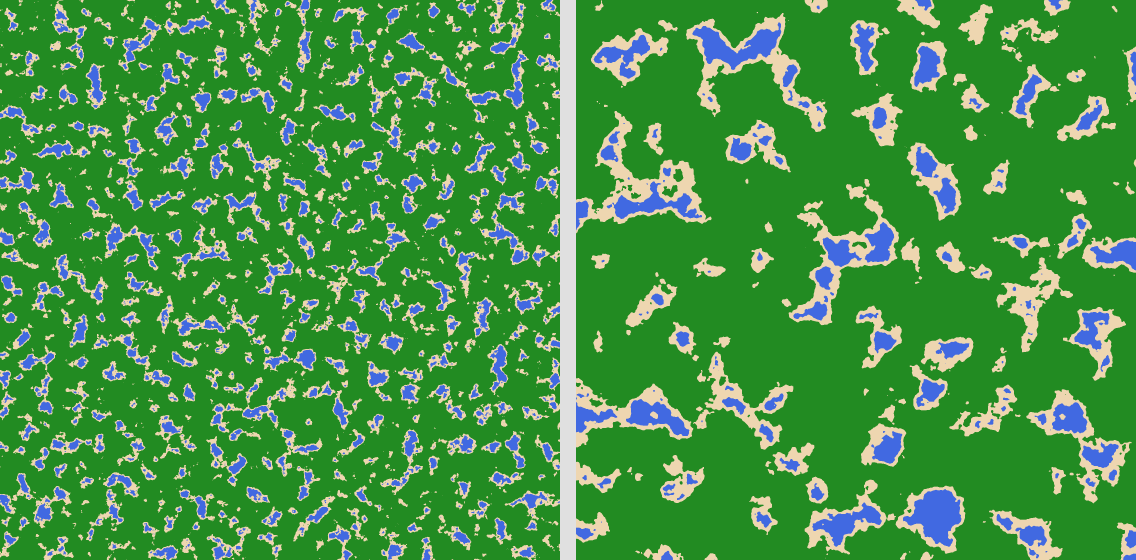
Left: the whole. Right: its middle third, enlarged.
This texture is drawn by a WebGL 1 fragment shader. Its source:

```glsl
precision highp float;
// A map of scattered blue lakes with sandy, ragged shores in green land.
// Fractal gradient noise is cut at two levels into water, sand and grass;
// a 3 by 3 grid of samples in each pixel smooths the shorelines.

uniform vec2 u_resolution;

float hash(vec2 cell) {
  return fract(sin(dot(cell, vec2(127.1, 311.7))) * 43758.5453);
}

// Slope contribution of one lattice corner, in one of eight directions
float cornerSlope(vec2 corner, vec2 offset) {
  float angle = floor(hash(corner) * 8.0) * 0.785398;
  return dot(vec2(cos(angle), sin(angle)), offset);
}

float gradientNoise(vec2 p) {
  vec2 cell = floor(p);
  vec2 f = p - cell;
  vec2 fade = f * f * f * (f * (f * 6.0 - 15.0) + 10.0);
  vec2 right = vec2(1.0, 0.0);
  vec2 up = vec2(0.0, 1.0);
  float low = mix(cornerSlope(cell, f),
                  cornerSlope(cell + right, f - right), fade.x);
  float high = mix(cornerSlope(cell + up, f - up),
                   cornerSlope(cell + 1.0, f - 1.0), fade.x);
  return mix(low, high, fade.y);
}

// Whole-number shifts keep the lattices of all octaves aligned
float terrainHeight(vec2 p) {
  float height = 0.0;
  float amplitude = 1.0;
  for (int octave = 0; octave < 5; octave++) {
    height += amplitude * gradientNoise(p);
    p = p * 2.0 + vec2(17.0, 43.0);
    amplitude *= 0.5;
  }
  return height;
}

vec3 terrainColor(float height) {
  vec3 water = vec3(0.255, 0.412, 0.882);
  vec3 sand = vec3(0.933, 0.839, 0.69);
  vec3 grass = vec3(0.133, 0.545, 0.133);
  vec3 shore = mix(water, sand, step(-0.358, height));
  return mix(shore, grass, step(-0.192, height));
}

void main() {
  float canvasSize = min(u_resolution.x, u_resolution.y);
  vec3 color = vec3(0.0);
  for (int row = 0; row < 3; row++) {
    for (int column = 0; column < 3; column++) {
      vec2 jitter = (vec2(float(column), float(row)) - 1.0) / 3.0;
      vec2 uv = (gl_FragCoord.xy + jitter) / canvasSize;
      color += terrainColor(terrainHeight(uv * 32.0 + 5.0));
    }
  }
  gl_FragColor = vec4(color / 9.0, 1.0);
}
```
